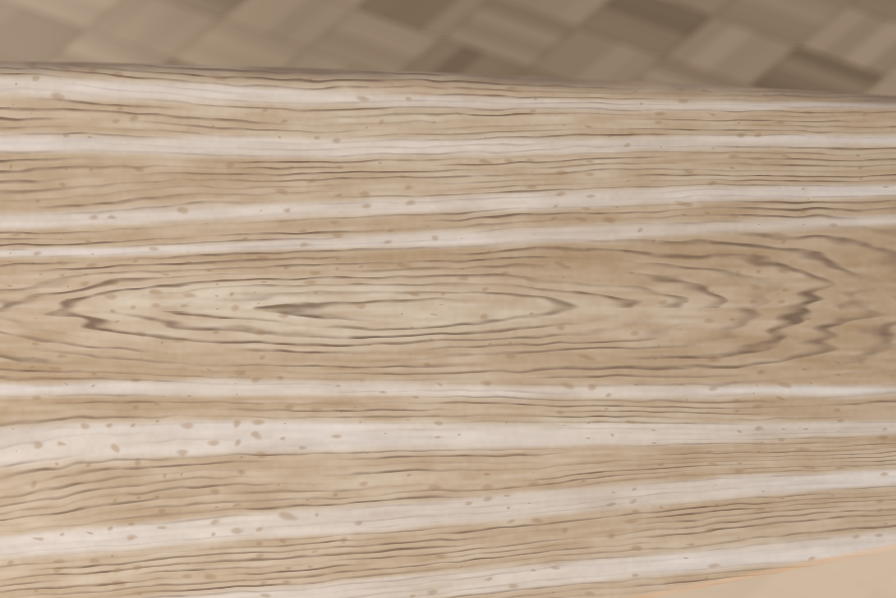
Write a WebGL 1 fragment shader that draws this texture.

```glsl
precision highp float;
// Pale striped wooden board with cathedral grain, lying over a blurred parquet floor.
uniform vec2 u_resolution;

// Colours
const vec3 TAN = vec3(0.695, 0.585, 0.465);
const vec3 CREAM = vec3(0.82, 0.75, 0.665);
const vec3 PALE = vec3(0.845, 0.795, 0.755);
const vec3 GRAIN_DARK = vec3(0.47, 0.385, 0.32);
const vec3 SPECK = vec3(0.58, 0.45, 0.33);
const vec3 RIM_DARK = vec3(0.46, 0.39, 0.34);
const vec3 FLOOR_DARK = vec3(0.43, 0.36, 0.29);
const vec3 FLOOR_LIGHT = vec3(0.64, 0.56, 0.47);
const vec3 FLOOR_NEAR = vec3(0.86, 0.77, 0.67);

// Sizes, in canvas heights, measured down from the top
const vec2 HEART = vec2(0.605, 0.517);
const float HEART_SQUASH = 0.12;
const float HEART_REACH = 0.12;
const float HEART_SPREAD = 0.04;
const float RINGS = 98.0;
const float FIBRES = 160.0;
const float FLOOR_BLUR = 0.006;
const float STRIPE_SOFT = 0.008;
const vec4 UPPER_STRIPES = vec4(0.168, 0.242, 0.340, 0.400);
const vec4 UPPER_HALF = vec4(0.010, 0.012, 0.014, 0.011);
const vec4 LOWER_STRIPES = vec4(0.652, 0.727, 0.850, 0.977);
const vec4 LOWER_HALF = vec4(0.011, 0.021, 0.022, 0.022);

float hash(vec2 p) {
  vec3 q = fract(vec3(p.xyx) * 0.1031);
  q += dot(q, q.yzx + 33.33);
  return fract((q.x + q.y) * q.z);
}

float noise(vec2 p) {
  vec2 i = floor(p), f = fract(p);
  f = f * f * (3.0 - 2.0 * f);
  return mix(mix(hash(i), hash(i + vec2(1, 0)), f.x),
             mix(hash(i + vec2(0, 1)), hash(i + vec2(1, 1)), f.x), f.y);
}

// Layered sines, roughly -1 to 1
float waves(vec2 q) {
  float sum = 0.0, amp = 0.5;
  for (int i = 0; i < 4; i++) {
    sum += amp * sin(q.x + 1.3 * sin(q.y + float(i)));
    q = mat2(1.6, 0.9, -0.9, 1.6) * q + 2.1;
    amp *= 0.55;
  }
  return sum;
}

// Height across the board with the tilt of the planks taken out
float acrossBoard(vec2 p) {
  float bump = (p.y - 0.37) / 0.09;
  float slope = 0.04 * (1.0 - smoothstep(0.10, 0.24, p.y))
              - 0.04 * exp(-bump * bump)
              - 0.09 * smoothstep(0.66, 0.88, p.y);
  return p.y - slope * (p.x - 0.75) + 0.003 * sin(p.x * 4.0 + p.y * 9.0);
}

float stripe(float v, float centre, float halfWidth) {
  return 1.0 - smoothstep(halfWidth - STRIPE_SOFT, halfWidth + STRIPE_SOFT, abs(v - centre));
}

float paleStripes(vec2 p, float v) {
  float swell = 1.0 + 0.3 * waves(vec2(p.x * 2.5, v * 14.0)) - 0.12 * p.x;
  float edge = v + 0.003 * waves(vec2(p.x * 5.0, v * 30.0)) + 0.004 * (noise(vec2(p.x * 12.0, v * 90.0)) - 0.5);
  float mask = 0.0;
  for (int i = 0; i < 4; i++) {
    mask = max(mask, stripe(edge, UPPER_STRIPES[i], UPPER_HALF[i] * swell));
    mask = max(mask, stripe(edge, LOWER_STRIPES[i], LOWER_HALF[i] * swell));
  }
  return mask * (0.78 + 0.2 * waves(vec2(p.x * 4.0 + 1.0, v * 40.0)));
}

// Growth rings: pointed ovals round the heart, straight lines far from it
float ringDistance(vec2 p, float v) {
  vec2 d = vec2(p.x, v) - HEART;
  d.x += 0.07 * waves(vec2(p.x * 5.0, p.y * 50.0));
  d.y += 0.005 * waves(p * vec2(8.0, 13.0));
  float fade = d.y / HEART_REACH;
  float along = HEART_SQUASH * abs(d.x) * exp(-fade * fade);
  return pow(pow(abs(d.y), 1.5) + pow(along, 1.5), 1.0 / 1.5);
}

// Small blots stretched along the grain, one to a cell
float specks(vec2 q) {
  vec2 cell = floor(q);
  vec2 centre = 0.35 + 0.3 * vec2(hash(cell), hash(cell + 17.0));
  float size = 0.32 * hash(cell + 31.0);
  return (1.0 - smoothstep(0.3 * size, size + 0.02, length(q - cell - centre))) * step(0.6, hash(cell + 53.0));
}

vec3 board(vec2 p) {
  float v = acrossBoard(p);
  float r = ringDistance(p, v);
  // Rings stand wider apart at the heart
  float phase = RINGS * r * r / (r + HEART_SPREAD)
              + 0.45 * waves(vec2(p.x * 5.0, v * 24.0)) + 0.3 * noise(p * vec2(30.0, 70.0));
  float f = fract(phase);
  float line = smoothstep(0.42, 0.78, f) * (1.0 - smoothstep(0.8, 1.0, f));
  float side = sign(v - HEART.y) * 50.0;
  line *= smoothstep(0.05, 0.9, noise(vec2(p.x * 6.0, floor(phase) * 7.3 + side)));
  line *= mix(0.35, 1.25, noise(vec2(p.x * 40.0, v * FIBRES)));
  line *= mix(0.6, 1.2, noise(p * vec2(6.0, 15.0)));
  float fibre = noise(vec2(p.x * 14.0, v * FIBRES)) - 0.5;
  float mottle = waves(vec2(p.x * 3.0, v * 17.0));
  float cloud = noise(p * vec2(14.0, 30.0)) + 0.6 * noise(p * vec2(38.0, 70.0)) - 0.8;
  float glow = 1.0 - smoothstep(0.02, 0.08, r);
  float flank = smoothstep(0.06, 0.10, r) * (1.0 - smoothstep(0.11, 0.20, r));
  float tone = 0.46 + 0.2 * mottle + 0.3 * glow - 0.2 * flank + 0.4 * fibre + 0.3 * cloud;
  vec3 col = mix(TAN, CREAM, clamp(tone, -0.1, 1.1));
  col = mix(col, GRAIN_DARK, clamp(0.85 * line, 0.0, 0.85));
  vec3 sap = PALE + 0.04 * fibre + 0.02 * mottle + 0.03 * cloud;
  col = mix(col, sap, clamp(paleStripes(p, v), 0.0, 0.95));
  col = mix(col, SPECK, 0.35 * specks(vec2(p.x * 24.0, v * 46.0) + 0.3 * waves(p * 30.0)));
  // Light falls from the lower left; the middle right is duller
  col *= 1.0 + 0.06 * (p.y - 0.5) - 0.06 * (p.x - 0.75);
  return col + 0.02 * (noise(p * 130.0) - 0.5);
}

// Parquet blocks in perspective, their strips turned in a checker pattern
vec3 parquet(vec2 p) {
  vec2 q = vec2(3.6 * p.x - 10.4 * p.y, 4.9 * p.x + 5.9 * p.y);
  vec2 block = floor(q), f = fract(q);
  float lane = 4.0 * (mod(block.x + block.y, 2.0) < 0.5 ? f.x : f.y);
  float tone = 0.6 * hash(block + 40.0) + 0.4 * hash(block * 5.0 + floor(lane) + 90.0);
  vec2 border = min(f, 1.0 - f);
  float seam = 1.0 - smoothstep(0.0, 0.06, min(border.x, border.y));
  return mix(FLOOR_DARK, FLOOR_LIGHT, tone) - 0.04 * seam;
}

vec3 blurredFloor(vec2 p) {
  vec3 sum = vec3(0.0);
  for (int i = -1; i <= 1; i++)
    for (int j = -1; j <= 1; j++)
      sum += parquet(p + FLOOR_BLUR * vec2(float(i), float(j)));
  vec3 col = sum / 9.0 + vec3(0.14, 0.13, 0.13) * (1.0 - smoothstep(0.0, 0.5, p.x));
  return mix(col, FLOOR_NEAR, 0.8 * step(0.5, p.y));
}

void main() {
  vec2 p = gl_FragCoord.xy / u_resolution.y;
  p.y = 1.0 - p.y;
  float fromTop = p.y - (0.102 + 0.015 * p.x + 0.016 * p.x * p.x);
  float fromBottom = 1.0 - 0.2 * (p.x - 1.09) - p.y;
  // Worn dark rim along the far edge
  float rim = exp(-fromTop * fromTop / 0.0003) * (0.7 + 0.25 * waves(p * vec2(14.0, 60.0)));
  vec3 wood = mix(board(p), RIM_DARK, clamp(rim, 0.0, 0.9));
  wood = mix(wood, vec3(0.88, 0.72, 0.58), 0.6 * (1.0 - smoothstep(0.004, 0.014, fromBottom)));
  float onBoard = smoothstep(-0.003, 0.003, fromTop) * smoothstep(-0.003, 0.003, fromBottom);
  gl_FragColor = vec4(mix(blurredFloor(p), wood, onBoard), 1.0);
}
```
